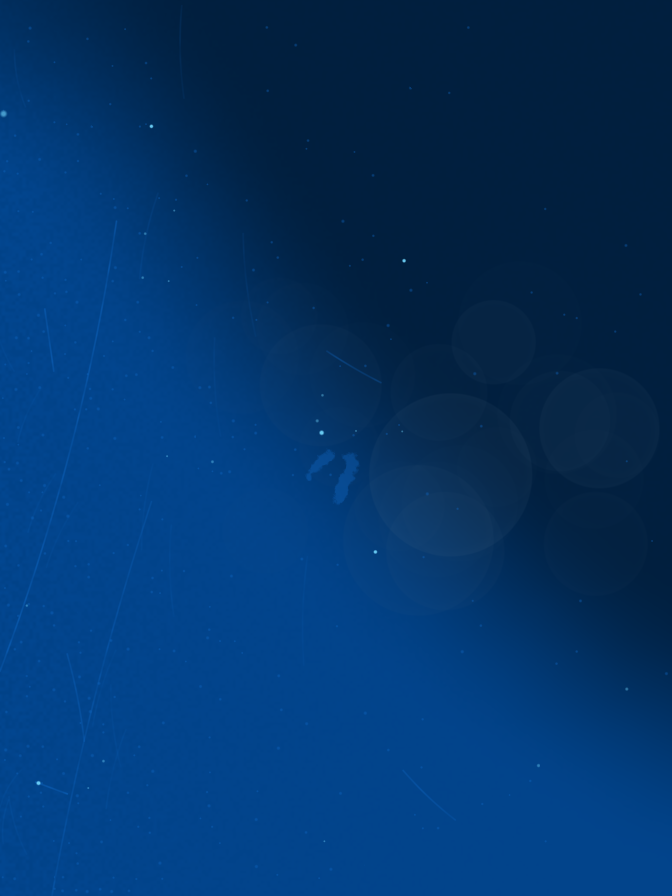
This background is drawn by a WebGL 1 fragment shader. Its source:

```glsl
precision highp float;
// Deep blue diagonal gradient with soft bokeh discs, fine scratches and dust.
uniform vec2 u_resolution;

const vec3 NIGHT = vec3(0.004, 0.122, 0.245);
const vec3 AZURE = vec3(0.006, 0.265, 0.545);
const vec3 HAZE = vec3(0.30, 0.42, 0.53);
const vec3 SCUFF = vec3(0.06, 0.40, 0.76);
const vec3 SPARK = vec3(0.45, 0.85, 1.0);

float hash(vec2 p) {
  p = fract(p * vec2(0.1031, 0.1137));
  p += dot(p, p.yx + 33.33);
  return fract((p.x + p.y) * p.x * 7.13 + p.y * 17.7);
}

float noise(vec2 p) {
  vec2 i = floor(p), f = fract(p);
  f = f * f * (3.0 - 2.0 * f);
  return mix(mix(hash(i), hash(i + vec2(1.0, 0.0)), f.x),
             mix(hash(i + vec2(0.0, 1.0)), hash(i + vec2(1.0, 1.0)), f.x), f.y);
}

float fbm(vec2 p) {
  float sum = 0.0, amp = 0.5;
  for (int i = 0; i < 4; i++) {
    sum += amp * noise(p);
    p = p * 2.03 + 17.0;
    amp *= 0.5;
  }
  return sum;
}

// Blue light falling off across a curved diagonal edge
vec3 backdrop(vec2 p) {
  float edge = 1.12 - 1.95 * p.x + 0.95 * p.x * p.x;
  float slope = -1.95 + 1.9 * p.x;
  float d = (edge - p.y) / sqrt(1.0 + slope * slope);
  float light = smoothstep(-0.15, 0.15, d + 0.03 * (fbm(p * 5.0) - 0.47));
  light *= 1.0 - 0.45 * smoothstep(0.78, 1.03, p.y);
  return mix(NIGHT, AZURE, light);
}

// Flat disc with a slightly brighter rim
float disc(vec2 p, vec2 center, float radius, float px) {
  float d = length(p - center) - radius;
  float body = 1.0 - smoothstep(-px, px, d);
  return body * (0.85 + 0.3 * smoothstep(-0.012, 0.0, d));
}

// Distance to a line bowed sideways by bend
float bowDistance(vec2 p, vec2 a, vec2 b, float bend) {
  vec2 d = b - a;
  float t = clamp(dot(p - a, d) / dot(d, d), 0.0, 1.0);
  vec2 side = normalize(vec2(-d.y, d.x));
  return length(p - a - d * t - side * bend * 4.0 * t * (1.0 - t));
}

float scratch(vec2 p, vec2 a, vec2 b, float bend, float px) {
  float line = 1.0 - smoothstep(0.0, 0.0007 + px, bowDistance(p, a, b, bend));
  return line * (0.35 + 0.65 * noise(p * 90.0));
}

float spark(vec2 p, vec2 center, float radius, float px) {
  return 1.0 - smoothstep(radius * 0.3, radius + px, length(p - center));
}

// One jittered speck per cell, kept with the given chance
float dust(vec2 p, float cells, float chance, float px) {
  vec2 id = floor(p * cells);
  vec2 spot = 0.2 + 0.6 * vec2(hash(id + 3.1), hash(id + 41.7));
  float radius = 0.0005 + 0.0012 * hash(id + 9.3);
  return step(hash(id + 77.0), chance) * spark(p, (id + spot) / cells, radius, px);
}

void main() {
  float px = 1.0 / u_resolution.y;
  vec2 p = gl_FragCoord.xy * px;
  vec3 color = backdrop(p);

  // Bokeh: large discs, then a faint scattered cluster
  float haze = 0.085 * disc(p, vec2(0.503, 0.470), 0.091, px);
  haze += 0.045 * disc(p, vec2(0.467, 0.397), 0.084, px);
  haze += 0.04 * disc(p, vec2(0.497, 0.385), 0.066, px);
  haze += 0.065 * disc(p, vec2(0.669, 0.522), 0.067, px);
  haze += 0.035 * disc(p, vec2(0.625, 0.530), 0.056, px);
  haze += 0.055 * disc(p, vec2(0.551, 0.618), 0.047, px);
  haze += 0.035 * disc(p, vec2(0.490, 0.562), 0.054, px);
  haze += 0.04 * disc(p, vec2(0.358, 0.570), 0.068, px);
  haze += 0.03 * disc(p, vec2(0.665, 0.393), 0.058, px);
  for (int i = 0; i < 14; i++) {
    float k = float(i);
    float x = 0.25 + 0.46 * fract(k * 0.618 + 0.1);
    float y = 0.40 + 0.28 * hash(vec2(k, 5.0));
    float radius = 0.042 + 0.03 * hash(vec2(k, 23.0));
    haze += 0.016 * disc(p, vec2(x, y), radius, px);
  }
  color = mix(color, HAZE, haze);

  // Torn smudge near the middle
  float smear = min(bowDistance(p, vec2(0.392, 0.491), vec2(0.378, 0.446), 0.003) - 0.007,
                    bowDistance(p, vec2(0.345, 0.470), vec2(0.368, 0.490), 0.002) - 0.004);
  smear += 0.016 * (fbm(p * 110.0) - 0.45);
  color = mix(color, SCUFF, 0.4 * (1.0 - smoothstep(-0.002, 0.002, smear)));

  // Long scratches, then short hairlines crowding the left
  float scuff = 0.55 * scratch(p, vec2(0.130, 0.753), vec2(0.0, 0.251), 0.014, px);
  scuff += 0.4 * scratch(p, vec2(0.169, 0.440), vec2(0.058, 0.0), -0.008, px);
  scuff += 0.5 * scratch(p, vec2(0.075, 0.270), vec2(0.094, 0.173), 0.002, px);
  scuff += 0.5 * scratch(p, vec2(0.050, 0.655), vec2(0.060, 0.586), 0.0, px);
  scuff += 0.5 * scratch(p, vec2(0.450, 0.140), vec2(0.508, 0.085), -0.002, px);
  scuff += 0.4 * scratch(p, vec2(0.365, 0.608), vec2(0.425, 0.573), -0.001, px);
  scuff += 0.8 * scratch(p, vec2(0.040, 0.127), vec2(0.075, 0.114), 0.0, px);
  for (int i = 0; i < 18; i++) {
    float k = float(i), r = hash(vec2(k, 61.0));
    vec2 a = vec2(0.42 * r * r, hash(vec2(k, 87.0)));
    vec2 reach = vec2(0.06 * (hash(vec2(k, 13.0)) - 0.4), 0.04 + 0.09 * r);
    scuff += 0.15 * scratch(p, a, a + reach, 0.003, px);
  }
  color = mix(color, SCUFF, min(scuff, 0.8));

  // Fine dust and a few bright glints
  float left = exp(-5.0 * p.x) * (1.0 - 0.6 * smoothstep(0.7, 1.0, p.y));
  color += SCUFF * 0.05 * left * (noise(p * 260.0) - 0.4);
  color = mix(color, SCUFF, 0.4 * dust(p, 75.0, 0.3 * left, px));
  color = mix(color, SPARK, 0.4 * dust(p + 0.37, 24.0, 0.02 + 0.1 * left, px));
  float glint = spark(p, vec2(0.004, 0.873), 0.004, px) * 0.6;
  glint += spark(p, vec2(0.169, 0.859), 0.0018, px) + spark(p, vec2(0.451, 0.709), 0.0018, px);
  glint += spark(p, vec2(0.359, 0.517), 0.0025, px) + spark(p, vec2(0.419, 0.384), 0.0018, px);
  glint += spark(p, vec2(0.043, 0.126), 0.0022, px);
  color = mix(color, SPARK, min(glint, 0.9));
  gl_FragColor = vec4(color, 1.0);
}
```
